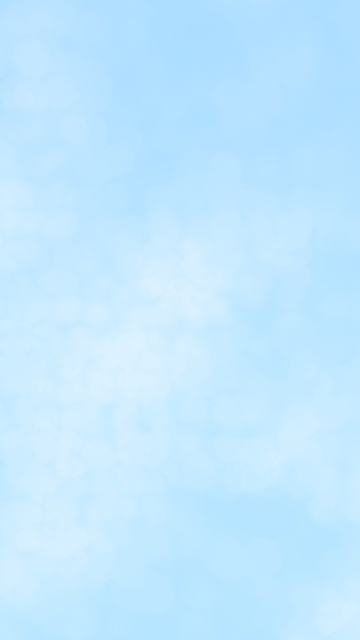
Give the GLSL for this texture, as a Shadertoy shader.

```glsl
// Pale watercolour sky: soft cloud banks built from translucent scalloped puffs.
#define DEEP_TOP vec3(0.675, 0.868, 1.0)
#define DEEP_LOW vec3(0.705, 0.895, 1.0)
#define PALE vec3(0.882, 0.953, 1.0)
#define LAYERS 5
#define PUFF_SIZE 0.085
#define PUFF_SHARE 0.55
#define RAGGED 0.011
#define MOTTLE 0.06
#define GRAIN 0.025
#define BILLOW 0.65

vec2 hash2(vec2 p) {
    vec3 q = fract(vec3(p.xyx) * vec3(0.1031, 0.1030, 0.0973));
    q += dot(q, q.yzx + 33.33);
    return fract((q.xx + q.yz) * q.zy);
}

float cornerSlope(vec2 cell, vec2 corner, vec2 f) {
    return dot(hash2(cell + corner) * 2.0 - 1.0, f - corner);
}

float gradientNoise(vec2 p) {
    vec2 i = floor(p), f = p - i;
    vec2 u = f * f * f * (f * (f * 6.0 - 15.0) + 10.0);
    float low = mix(cornerSlope(i, vec2(0, 0), f), cornerSlope(i, vec2(1, 0), f), u.x);
    float high = mix(cornerSlope(i, vec2(0, 1), f), cornerSlope(i, vec2(1, 1), f), u.x);
    return mix(low, high, u.y);
}

float fbm(vec2 p) {
    float sum = 0.0, amp = 0.6;
    for (int i = 0; i < 3; i++) {
        sum += amp * gradientNoise(p);
        p = mat2(1.6, 1.2, -1.2, 1.6) * p + 7.3;
        amp *= 0.55;
    }
    return sum;
}

// Soft elongated bank around the segment a-b
float bank(vec2 p, vec2 a, vec2 b, float radius) {
    vec2 ab = b - a;
    float t = clamp(dot(p - a, ab) / dot(ab, ab), 0.0, 1.0);
    vec2 d = (p - a - ab * t) / radius;
    return exp(-dot(d, d));
}

// Broad cloud density: a diagonal band, side banks and billows
float cover(vec2 p) {
    float c = 0.14 + BILLOW * fbm(p * 3.2 + 11.0);
    c += 0.62 * bank(p, vec2(0.27, 0.42), vec2(0.36, 0.75), 0.29);
    c += 0.52 * bank(p, vec2(0.55, 0.98), vec2(0.76, 1.14), 0.21);
    c += 0.62 * bank(p, vec2(0.82, 0.60), vec2(1.05, 0.48), 0.14);
    c += 0.65 * bank(p, vec2(1.0, -0.05), vec2(1.0, 0.07), 0.14);
    c += 0.70 * bank(p, vec2(-0.04, 1.18), vec2(-0.04, 1.26), 0.10);
    c += 0.36 * bank(p, vec2(0.06, 0.90), vec2(0.16, 1.42), 0.19);
    c += 0.32 * bank(p, vec2(0.0, 0.22), vec2(0.08, 0.20), 0.12);
    c += 0.25 * bank(p, vec2(0.02, 1.72), vec2(0.14, 1.72), 0.12);
    return c;
}

// Union of scattered discs that grow where the cover exceeds the level
float puffs(vec2 p, float size, float level, float softness, float seed) {
    vec2 cell = floor(p / size);
    float mask = 0.0;
    for (int y = -1; y <= 1; y++)
    for (int x = -1; x <= 1; x++) {
        vec2 id = cell + vec2(x, y);
        vec2 rnd = hash2(id + seed);
        vec2 centre = (id + 0.22 + 0.56 * rnd) * size;
        float grow = smoothstep(-0.04, 0.16, cover(centre) - level);
        float radius = size * (0.52 + 0.33 * fract(rnd.x * 17.0 + rnd.y)) * (0.5 + 0.5 * grow);
        float disc = 1.0 - smoothstep(1.0 - softness, 1.0, length(p - centre) / radius);
        mask = max(mask, disc * grow * (0.8 + 0.2 * rnd.y));
    }
    return mask;
}

void mainImage(out vec4 fragColor, in vec2 fragCoord) {
    vec2 p = fragCoord / iResolution.x;
    float height = fragCoord.y / iResolution.y;

    // Ragged brush edges, crisp in some places and bled in others
    vec2 ragged = vec2(fbm(p * 24.0), fbm(p * 24.0 + 40.0));
    vec2 q = p + RAGGED * 2.0 * ragged;
    float softness = mix(0.12, 0.75, smoothstep(-0.25, 0.25, gradientNoise(p * 5.0 + 3.0)));

    // Stacked translucent washes
    float wash = 0.0;
    for (int i = 0; i < LAYERS; i++) {
        float k = float(i);
        float level = 0.16 + 0.16 * k;
        float size = PUFF_SIZE * (1.15 - 0.11 * k);
        wash += puffs(q + 0.037 * k, size, level + 0.0, softness, 19.0 * k) / float(LAYERS);
    }
    float tone = mix(clamp(cover(q), 0.0, 1.0), wash, PUFF_SHARE);

    // Pigment mottling and paper grain
    tone += MOTTLE * fbm(p * 17.0 + 5.0) + GRAIN * gradientNoise(p * 110.0);

    vec3 deep = mix(DEEP_LOW, DEEP_TOP, smoothstep(0.3, 1.0, height));
    fragColor = vec4(mix(deep, PALE, clamp(tone, 0.0, 1.1)), 1.0);
}
```
